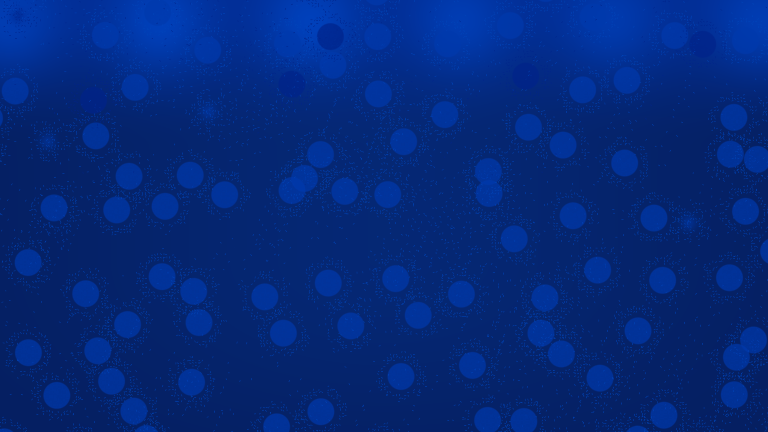
Give the GLSL for this background, as a Shadertoy shader.

```glsl
const vec3 DEEP = vec3(0.018, 0.118, 0.375);
const vec3 WATER = vec3(0.02, 0.155, 0.455);
const vec3 SURFACE = vec3(0.008, 0.175, 0.575);
const vec3 GLOW = vec3(0.0, 0.26, 0.75);
const vec3 DISC = vec3(0.0, 0.222, 0.675);
const vec3 SHADE = vec3(0.0, 0.135, 0.54);
const vec3 SPECK = vec3(0.0, 0.27, 0.73);

const float CELL = 0.143;
const float RADIUS = 0.031;
const float SPECK_CELL = 0.0068;

float hash(vec2 p) {
    return fract(sin(dot(p, vec2(127.1, 311.7))) * 43758.5453);
}

vec2 hash2(vec2 p) {
    return vec2(hash(p), hash(p + vec2(37.2, 11.9)));
}

float segmentDistance(vec2 p, vec2 halfAxis) {
    float t = clamp(dot(p, halfAxis) / dot(halfAxis, halfAxis), -1.0, 1.0);
    return length(p - halfAxis * t);
}

// Deep water, a brighter surface band and a row of soft lamps
vec3 backdrop(vec2 p, float aspect) {
    float u = p.x / aspect - 0.5;
    float centre = exp(-6.0 * u * u) * smoothstep(-0.25, 0.4, p.y);
    vec3 col = mix(DEEP, WATER, centre);
    col = mix(col, SURFACE, smoothstep(0.66, 1.0, p.y));
    for (int i = 0; i < 6; i++) {
        float k = float(i);
        vec2 lamp = vec2((0.012 + 0.196 * k) * aspect, 0.95);
        vec2 d = p - lamp;
        float strength = mix(0.6, 0.95, hash(vec2(k, 4.0)));
        col = mix(col, GLOW, strength * exp(-dot(d, d) / 0.012));
    }
    return col;
}

// Short random dashes, as a ring or as a filled burst
float specks(vec2 p, vec2 seed, bool burst, float pixel) {
    vec2 id = floor(p / SPECK_CELL);
    vec2 key = id + seed * 19.0;
    vec2 spot = (id + 0.28 + 0.44 * hash2(key)) * SPECK_CELL;
    float r = length(spot);
    float ring = smoothstep(0.036, 0.043, r) * (1.0 - smoothstep(0.046, 0.067, r));
    float density = burst ? 0.75 * (1.0 - smoothstep(0.01, 0.07, r)) : 0.75 * ring;
    float angle = 6.2832 * hash(key + 5.3);
    vec2 halfAxis = 0.0014 * vec2(cos(angle), sin(angle));
    float d = segmentDistance(p - spot, halfAxis) - 0.0009;
    float shape = 1.0 - smoothstep(-0.5 * pixel, 0.5 * pixel, d);
    return shape * step(hash(key + 8.7), density);
}

// One translucent disc with its surrounding specks
vec3 paintCell(vec3 col, vec2 p, vec2 seed, bool burst, bool dark, float pixel) {
    float r = length(p);
    vec3 tint = dark ? SHADE : DISC;
    float edge = max(0.002, 0.7 * pixel);
    float body = 1.0 - smoothstep(RADIUS - edge, RADIUS + edge, r);
    float grain = 1.0 - 0.08 * hash(floor(p / 0.003) + seed);
    float core = exp(-r * r / 0.0003);
    float alpha = burst ? 0.55 * core : 0.74 * body * grain;
    col = mix(col, tint, alpha);
    vec3 dash = dark ? SHADE : SPECK;
    return mix(col, dash, 0.6 * specks(p, seed, burst, pixel));
}

void mainImage(out vec4 fragColor, in vec2 fragCoord) {
    float pixel = 1.0 / iResolution.y;
    float aspect = iResolution.x * pixel;
    vec2 p = fragCoord * pixel;
    vec3 col = backdrop(p, aspect);

    // Scattered discs from the neighbouring cells
    vec2 home = floor(p / CELL);
    for (int j = -1; j <= 1; j++) {
        for (int i = -1; i <= 1; i++) {
            vec2 id = home + vec2(i, j);
            vec2 centre = (id + 0.06 + 0.88 * hash2(id + 3.1)) * CELL;
            bool burst = hash(id + 21.4) < 0.04;
            bool dark = centre.y > 0.75 && hash(id + 14.6) < 0.42;
            col = paintCell(col, p - centre, id, burst, dark, pixel);
        }
    }
    fragColor = vec4(col, 1.0);
}
```
